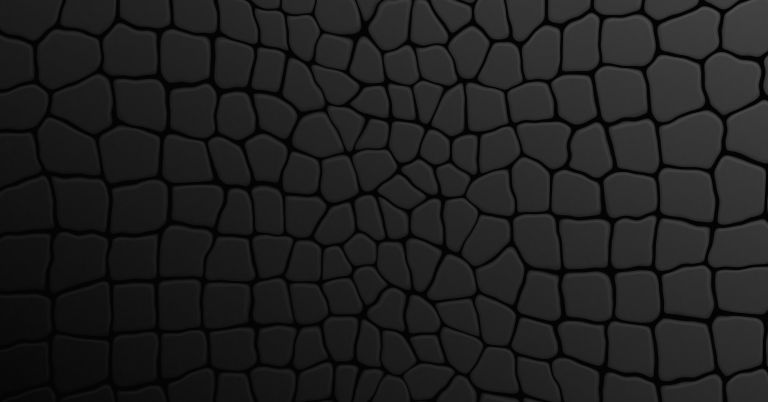
This texture is drawn by a Shadertoy shader. Its source:

```glsl
const vec2 SIDE_DENSITY = vec2(6.0, 7.6);    // scales per canvas height at the flanks
const vec2 SPINE_DENSITY = vec2(7.5, 2.0);   // extra density along the middle
const float SPINE_WIDTH = 0.42;
const vec2 SIDE_JITTER = vec2(0.30, 0.16);
const vec2 SPINE_JITTER = vec2(0.72, 0.72);
const float ROW_STAGGER = 0.28;
const float CORNER_SHARPNESS = 230.0;
const float GROOVE_SIDE = 0.0042;
const float GROOVE_SPINE = 0.0020;
const float RIM_OFFSET = 0.0062;
const float RIM_WIDTH = 0.0034;
const float RIM_GAIN = 0.062;
const vec2 LIGHT_DIR = vec2(0.35, 0.94);
const vec3 GROOVE_COLOR = vec3(0.014);
const float BASE_SHADE = 0.026;
const vec2 SHADE_SLOPE = vec2(0.145, 0.083);

float hash(vec2 p) {
    vec3 q = fract(vec3(p.xyx) * 0.1031);
    q += dot(q, q.yzx + 33.33);
    return fract((q.x + q.y) * q.z);
}

float noise(vec2 p) {
    vec2 i = floor(p), f = fract(p);
    f = f * f * (3.0 - 2.0 * f);
    return mix(mix(hash(i), hash(i + vec2(1, 0)), f.x),
               mix(hash(i + vec2(0, 1)), hash(i + vec2(1, 1)), f.x), f.y);
}

vec2 wobble(vec2 p) {
    return vec2(noise(p), noise(p + 57.3)) - 0.5;
}

// Scale centre in lattice space: orderly rows outside, loose near the spine
vec2 scaleCentre(vec2 id) {
    float spine = 1.0 - smoothstep(1.5, 5.5, abs(id.x));
    vec2 random = vec2(hash(id + 71.0), hash(id + 213.0)) - 0.5;
    float stagger = (hash(vec2(id.y + 40.0, 9.0)) - 0.5) * ROW_STAGGER;
    return id + 0.5 + random * mix(SIDE_JITTER, SPINE_JITTER, spine) + vec2(stagger, 0.0);
}

// Returns rounded border distance, outward border direction and height in the scale
vec4 scales(vec2 q, vec2 density) {
    vec2 home = floor(q), nearest = vec2(0.0), nearestId = home;
    float best = 1e5;
    for (int j = -2; j <= 2; j++)
    for (int i = -2; i <= 2; i++) {
        vec2 id = home + vec2(i, j);
        vec2 r = (scaleCentre(id) - q) / density;
        if (dot(r, r) < best) {
            best = dot(r, r);
            nearest = r;
            nearestId = id;
        }
    }
    float total = 0.0;
    vec2 outward = vec2(0.0);
    for (int j = -2; j <= 2; j++)
    for (int i = -2; i <= 2; i++) {
        vec2 id = nearestId + vec2(i, j);
        if (i == 0 && j == 0) continue;
        vec2 r = (scaleCentre(id) - q) / density;
        vec2 dir = normalize(r - nearest);
        float weight = exp(-CORNER_SHARPNESS * dot(0.5 * (r + nearest), dir));
        total += weight;
        outward += weight * dir;
    }
    total = max(total, 1e-30);
    return vec4(-log(total) / CORNER_SHARPNESS, outward / total, -nearest.y);
}

void mainImage(out vec4 fragColor, in vec2 fragCoord) {
    vec2 uv = fragCoord / iResolution.xy;
    vec2 p = (fragCoord - 0.5 * iResolution.xy) / iResolution.y;
    float pixel = 1.0 / iResolution.y;

    // Irregular outlines
    vec2 w = p + 0.045 * wobble(p * 5.0 + 20.0) + 0.010 * wobble(p * 28.0 + 90.0);

    // Compress the lattice toward the spine
    float bend = tanh(w.x / SPINE_WIDTH);
    float spine = 1.0 - bend * bend;
    vec2 density = SIDE_DENSITY + SPINE_DENSITY * spine;
    vec2 q = vec2(SIDE_DENSITY.x * w.x + SPINE_DENSITY.x * SPINE_WIDTH * bend,
                  density.y * w.y + 0.4 * sin(w.x * 2.6));
    vec4 cell = scales(q, density);

    // Plate mask and bevel
    float groove = mix(GROOVE_SIDE, GROOVE_SPINE, spine);
    groove += 0.003 * (noise(p * 14.0 + 130.0) - 0.5);
    float d = cell.x - groove;
    float plate = smoothstep(-0.6 * pixel, 0.0008 + 0.6 * pixel, d);
    float bevel = smoothstep(0.0, 0.010, d);
    float facing = dot(cell.yz, LIGHT_DIR);
    float rimPos = (d - RIM_OFFSET) / RIM_WIDTH;
    float rim = exp(-rimPos * rimPos) * smoothstep(-0.5, 0.9, facing);

    // Broad light from the upper right, with soft relief on each scale
    float shade = BASE_SHADE + dot(uv, SHADE_SLOPE);
    float relief = mix(0.78, 1.0, bevel) + 0.6 * cell.w;
    float grain = 0.006 * (noise(p * 130.0 + 300.0) - 0.5);
    float lit = shade * relief + RIM_GAIN * rim * (0.35 + 3.0 * shade) + grain;
    vec3 color = mix(GROOVE_COLOR, vec3(lit), plate);
    fragColor = vec4(clamp(color, 0.0, 1.0), 1.0);
}
```
